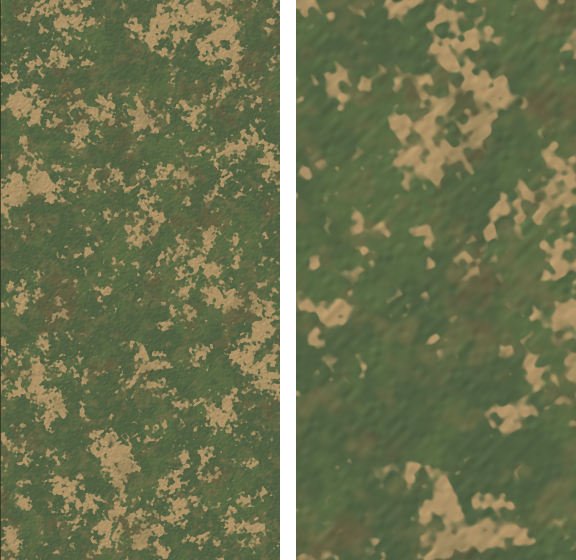
Left, the full canvas; right, a detail of the centre.
Write a WebGL 2 fragment shader that draws this texture.

```glsl
#version 300 es
precision highp float;
// Mottled moss-green ground with ragged tan specks in clumps and a fine embossed grain.

uniform vec2 u_resolution;
out vec4 fragColor;

// Colours
const vec3 MOSS   = vec3(0.318, 0.384, 0.262);
const vec3 LEAF   = vec3(0.350, 0.420, 0.270);
const vec3 OLIVE  = vec3(0.440, 0.430, 0.290);
const vec3 UMBER  = vec3(0.375, 0.350, 0.250);
const vec3 TAN    = vec3(0.685, 0.580, 0.408);
const vec3 SHADOW = vec3(0.170, 0.190, 0.130);

// Sizes, in canvas widths or cells per canvas width
const float PATCH_SCALE = 7.5;
const float PATCH_GAIN  = 0.95;
const float PATCH_LOW   = 0.528;
const float PATCH_HIGH  = 0.622;
const float STAIN_SCALE = 9.0;
const float FLECK_SCALE = 36.0;
const float GRAIN_SCALE = 100.0;
const float GRAIN_STEP  = 0.0050;
const float GRAIN_DEPTH = 0.12;
const float EDGE_WIDTH  = 0.0055;

float hash(vec2 cell) {
  vec3 q = fract(vec3(cell.xyx) * 0.1031);
  q += dot(q, q.yzx + 33.33);
  return fract((q.x + q.y) * q.z);
}

float valueNoise(vec2 p) {
  vec2 cell = floor(p);
  vec2 f = fract(p);
  f = f * f * (3.0 - 2.0 * f);
  float low  = mix(hash(cell), hash(cell + vec2(1.0, 0.0)), f.x);
  float high = mix(hash(cell + vec2(0.0, 1.0)), hash(cell + vec2(1.0)), f.x);
  return mix(low, high, f.y);
}

// Layered noise, turned at each octave to hide the lattice
float fractalNoise(vec2 p, int octaves, float gain) {
  const mat2 TURN = mat2(1.6, 1.2, -1.2, 1.6);
  float sum = 0.0;
  float total = 0.0;
  float weight = 1.0;
  for (int i = 0; i < octaves; i++) {
    sum += weight * valueNoise(p);
    total += weight;
    weight *= gain;
    p = TURN * p + vec2(17.3, 41.7);
  }
  return sum / total;
}

// Height of the surface, drawn out along a diagonal
float grainHeight(vec2 p) {
  vec2 along = vec2(p.x - p.y, (p.x + p.y) * 0.7);
  return valueNoise(along * GRAIN_SCALE + 60.0);
}

void main() {
  vec2 p = gl_FragCoord.xy / u_resolution.x;

  // Green ground with soft stains and small flecks
  float leaf  = fractalNoise(p * STAIN_SCALE + 23.0, 4, 0.8);
  float stain = fractalNoise(p * STAIN_SCALE + 71.0, 4, 0.8);
  float fleck = fractalNoise(p * FLECK_SCALE + 11.0, 2, 0.9);
  vec3 colour = mix(MOSS, LEAF, smoothstep(0.46, 0.66, leaf));
  colour = mix(colour, OLIVE, 0.75 * smoothstep(0.45, 0.70, mix(stain, fleck, 0.6)));
  colour = mix(colour, UMBER, 0.55 * smoothstep(0.55, 0.70, stain));

  // Ragged tan patches, slightly worn inside
  float field = fractalNoise(p * PATCH_SCALE + 5.0, 5, PATCH_GAIN);
  float cover = smoothstep(PATCH_LOW, PATCH_HIGH, field);
  float wear = 0.30 * smoothstep(0.50, 0.70, stain);
  colour = mix(colour, mix(TAN, OLIVE, wear), cover);

  // Relief lit from the upper left
  vec2 light = GRAIN_STEP * vec2(-0.6, 0.8);
  float relief = grainHeight(p) - grainHeight(p + light);
  colour *= 1.0 + GRAIN_DEPTH * relief;

  // Thin shadow along the left edge
  colour = mix(SHADOW, colour, smoothstep(0.0, EDGE_WIDTH, p.x));

  fragColor = vec4(colour, 1.0);
}
```
